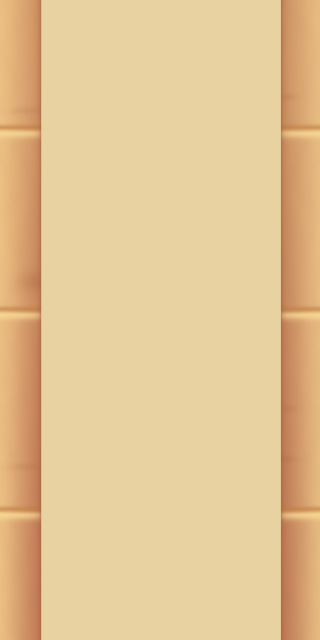
Reproduce this background procedurally as a WebGL 1 fragment shader.

```glsl
precision highp float;
// Pale sand panel between two columns of warm, rounded clay tiles with glowing joints.

uniform vec2 u_resolution;

const float PANEL_LEFT = 0.129;
const float PANEL_RIGHT = 0.8776;
const vec3 SAND = vec3(0.91, 0.825, 0.63);
const vec3 CLAY_LIGHT = vec3(0.925, 0.755, 0.52);
const vec3 CLAY_TOP = vec3(0.83, 0.60, 0.41);
const vec3 CLAY_BOTTOM = vec3(0.78, 0.51, 0.36);
const vec3 SHADOW = vec3(0.62, 0.35, 0.21);
const vec3 GROOVE = vec3(0.76, 0.51, 0.27);
const vec3 GLOW = vec3(0.965, 0.835, 0.57);

float bell(float x, float width) {
  float k = x / width;
  return exp(-k * k);
}

// Quadratic spacing for a short vertical series: start, step and bend.
float series(float i, vec3 s) {
  return s.x + s.y * i + s.z * i * i;
}

// Layered sines give a faint, uneven clay grain.
float grain(vec2 p) {
  float sum = 0.0;
  float amp = 0.5;
  for (int i = 0; i < 3; i++) {
    sum += amp * sin(p.x * 9.0 + 1.7 * sin(p.y * 14.0)) * sin(p.y * 11.0 + p.x * 3.0);
    p = p * 1.9 + vec2(1.3, 2.1);
    amp *= 0.5;
  }
  return sum;
}

// Soft curved stain; size holds its half width and half height.
float stain(vec2 p, vec2 center, vec2 size) {
  vec2 d = p - center;
  d.y += 0.008 * d.x * d.x;
  return bell(d.x, size.x) * bell(d.y, size.y);
}

// Across runs from 0 at the canvas edge to 1 at the panel.
vec3 clay(float across, float y, float rightSide) {
  vec3 inner = mix(CLAY_BOTTOM, CLAY_TOP, smoothstep(0.1, 0.95, y));
  vec3 color = mix(CLAY_LIGHT, inner, smoothstep(-0.15, 1.0, across));
  color *= 1.0 - 0.02 * rightSide;
  return color * (1.0 + 0.012 * grain(vec2(across, y * 3.0)));
}

vec3 addStains(vec3 color, vec2 p, float rightSide) {
  vec3 spacing = mix(vec3(0.271, 0.300, -0.011), vec3(0.282, -0.123, 0.203), rightSide);
  for (int i = 0; i < 3; i++) {
    float n = float(i);
    float broad = (1.0 - abs(n - 1.0)) * (1.0 - rightSide);
    vec2 center = vec2(mix(0.62, 0.85, max(broad, rightSide)), series(n, spacing));
    vec2 size = vec2(mix(0.42, 0.28, rightSide), mix(0.006, 0.016, broad));
    float strength = mix(0.14, 0.25, broad);
    color = mix(color, SHADOW, strength * stain(p, center, size));
  }
  return color;
}

// Each joint is a dark groove above a bright, softly fading lip.
vec3 addJoints(vec3 color, float y, float across) {
  for (int i = 0; i < 3; i++) {
    float d = y - series(float(i), vec3(0.1953, 0.3268, -0.0143));
    color = mix(color, GROOVE, 0.65 * bell(d - 0.009, 0.0045));
    float lip = bell(d, d < 0.0 ? 0.0075 : 0.0045);
    color = mix(color, GLOW, lip * (0.92 - 0.15 * across));
  }
  return color;
}

void main() {
  vec2 uv = gl_FragCoord.xy / u_resolution;
  float rightSide = step(0.5, uv.x);
  float across = mix(uv.x / PANEL_LEFT, (1.0 - uv.x) / (1.0 - PANEL_RIGHT), rightSide);

  // Tiled side columns
  vec3 color = clay(across, uv.y, rightSide);
  color = addStains(color, vec2(across, uv.y), rightSide);
  color = addJoints(color, uv.y, across);

  // Contact shadow beside the panel
  float gap = max(1.0 - across, 0.0);
  color = mix(color, SHADOW, 0.5 * exp(-gap / 0.055) + 0.18 * exp(-gap / 0.18));

  // Flat central panel with smooth edges
  float inset = min(uv.x - PANEL_LEFT, PANEL_RIGHT - uv.x);
  float pixel = 1.0 / u_resolution.x;
  color = mix(color, SAND, smoothstep(-0.5 * pixel, 0.5 * pixel, inset));

  gl_FragColor = vec4(color, 1.0);
}
```
